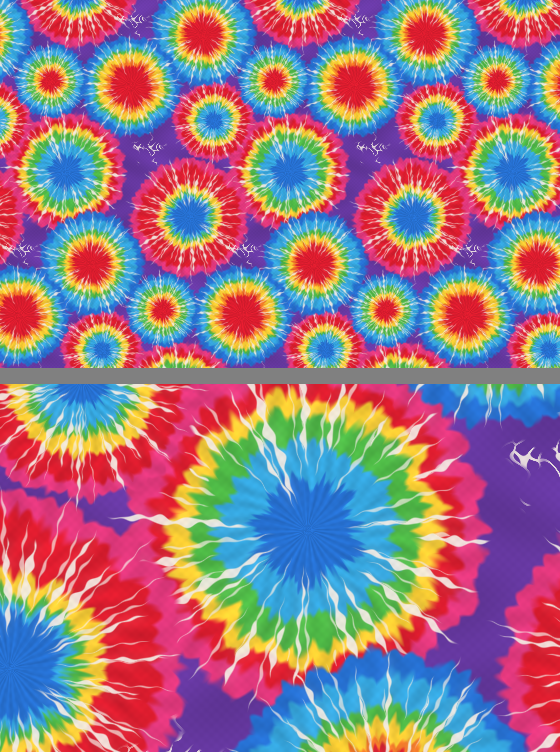
Top, the full canvas; bottom, a detail of the centre.
This pattern is drawn by a Shadertoy shader. Its source:

```glsl
const float TAU = 6.2831853;
const vec3 PURPLE = vec3(.40, .22, .63), WHITE = vec3(.95, .92, .89);
const vec3 BLUE = vec3(.15, .44, .82), CYAN = vec3(.21, .65, .87), GREEN = vec3(.30, .71, .27);
const vec3 YELLOW = vec3(.97, .80, .20), ORANGE = vec3(.95, .47, .15);
const vec3 RED = vec3(.86, .11, .18), PINK = vec3(.89, .22, .49);

// Dye order from the centre outwards
const vec3 COLD[6] = vec3[6](BLUE, CYAN, GREEN, YELLOW, RED, PINK);
const vec3 WARM[6] = vec3[6](RED, ORANGE, YELLOW, GREEN, CYAN, BLUE);

// Discs of one repeat: centre and radius, then inner ring edges; the first three are cold
const vec3 DISC[6] = vec3[6](
    vec3(.179, .534, .160), vec3(.516, .409, .158), vec3(.278, .048, .108),
    vec3(.248, .282, .139), vec3(.442, .157, .098), vec3(.659, .143, .134));
const vec4 RINGS[6] = vec4[6](
    vec4(.28, .50, .66, .77), vec4(.30, .36, .42, .54), vec4(.22, .40, .48, .64),
    vec4(.36, .44, .55, .66), vec4(.28, .36, .48, .68), vec4(.42, .52, .68, .76));

vec3 hash3(vec2 p) {
    vec3 q = vec3(dot(p, vec2(127.1, 311.7)), dot(p, vec2(269.5, 183.3)), dot(p, vec2(419.2, 371.9)));
    return fract(sin(q) * 43758.545);
}

// Cellular noise repeating in x: nearest and second nearest distance
vec2 cells(vec2 p, float repeatX) {
    vec2 base = floor(p), near = vec2(8.);
    for (int k = 0; k < 9; k++) {
        vec2 id = base + vec2(k % 3 - 1, k / 3 - 1);
        float d = length(id + hash3(vec2(mod(id.x, repeatX), id.y)).xy - p);
        near = d < near.x ? vec2(d, near.x) : vec2(near.x, min(near.y, d));
    }
    return near;
}

// Shortest offset on the half-drop lattice
vec2 wrapOffset(vec2 d) {
    vec2 period = vec2(.607, 1.246);
    vec2 a = d - period * round(d / period);
    vec2 b = d + .5 * period;
    b -= period * round(b / period);
    return dot(a, a) < dot(b, b) ? a : b;
}

// Tapered, broken radial streaks; span holds the range of start radii
float rays(float angle, float r, float count, float width, vec2 span, float seed, float soft) {
    float s = angle / TAU * count, ink = 0.;
    for (float k = -1.; k <= 1.; k++) {
        float id = floor(s) + k;
        vec3 h = hash3(vec2(mod(id, count), seed));
        float start = mix(span.x, span.y, h.y), stop = mix(.75, 1.16, h.z);
        float t = clamp((r - start) / (stop - start), 0., 1.);
        float bend = .008 * sin(r * 19. + h.x * 40.) + .004 * sin(r * 57. + h.y * 30.);
        float d = abs((s - id - .15 - .7 * h.x) * TAU / count * r + bend);
        float w = width * (.5 + h.x) * sin(.5 * TAU * t) * (.75 + .45 * sin(r * 41. + h.z * 50.));
        ink = max(ink, smoothstep(soft, -soft, d - w) * smoothstep(0., .12, t) * smoothstep(1., .9, t));
    }
    return ink;
}

vec3 ringColour(float r, vec4 edges, bool warm, float soft) {
    vec3 c = warm ? WARM[0] : COLD[0];
    for (int i = 1; i < 6; i++) {
        float edge = i < 5 ? edges[i - 1] : .87;
        c = mix(c, warm ? WARM[i] : COLD[i], smoothstep(edge - soft, edge + soft, r));
    }
    return c;
}

// Lay one tie-dye disc over the cloth
vec3 dyeDisc(vec3 cloth, vec2 d, float radius, vec4 edges, bool warm, float seed, float px) {
    float r = length(d) / radius;
    if (r > 1.25) return cloth;
    float angle = atan(d.y, d.x), soft = px / radius;
    vec2 span = vec2(edges.x * .4, edges.z);
    float bold = rays(angle, r, 22., .019, span, seed, soft);
    float fine = rays(angle, r, 38., .009, span + .05, seed + 9., soft);
    float halo = rays(angle, r, 22., .03, span, seed, .08);

    // Ragged ring edges
    float teeth = cells(vec2(angle / TAU * 46., r * 4. + seed * 11.), 46.).x - .45;
    float fray = .13 * teeth + .015 * sin(angle * 5. + seed) + .012 * sin(angle * 11. + seed * 3.)
               + .010 * sin(angle * 67. + r * 23.);
    float dyed = r + fray * smoothstep(0., .3, r) + .14 * halo * (r - .65);
    vec3 c = ringColour(dyed, edges, warm, .022 + soft);

    // Darker spokes and uneven soaking
    c *= 1. + .10 * teeth + .04 * sin(angle * 29. + seed + 3. * sin(r * 9.));
    c = mix(c, WHITE, .10 * halo);
    cloth = mix(cloth, c, smoothstep(1. + .015 + soft, 1. - .015 - soft, dyed));
    return mix(cloth, WHITE, max(.92 * bold, .7 * fine));
}

// Crackled white marks in the gaps
float splash(vec2 p, vec2 centre, float px) {
    vec2 d = wrapOffset(p - centre);
    vec2 c = cells(d * vec2(62., 48.) + .5 * sin(d.yx * 170.), 512.);
    float patch_ = .042 + .012 * sin(atan(d.y, d.x) * 5.) - length(d);
    float line = smoothstep(.16 + 50. * px, .16 - 50. * px, c.y - c.x);
    return line * smoothstep(0., .015, patch_) * smoothstep(-.3, .3, sin(d.x * 130.) + sin(d.y * 110. + 1.));
}

void mainImage(out vec4 fragColor, in vec2 fragCoord) {
    float px = 1. / iResolution.y;
    vec2 p = fragCoord * px;
    vec3 colour = PURPLE * (1. + .08 * sin(p.x * 31. + 2. * sin(p.y * 23.)) * sin(p.y * 37.));
    for (int i = 0; i < 6; i++) {
        vec2 d = wrapOffset(p - DISC[i].xy);
        colour = dyeDisc(colour, d, DISC[i].z, RINGS[i], i > 2, float(i) + 1., px);
    }
    float marks = max(splash(p, vec2(.405, .593), px), splash(p, vec2(.662, .318), px));
    colour = mix(colour, WHITE, .9 * marks);

    // Woven grain
    colour *= 1. + .02 * sin(p.x * 690.) * sin(p.y * 690.);
    fragColor = vec4(colour, 1.);
}
```
